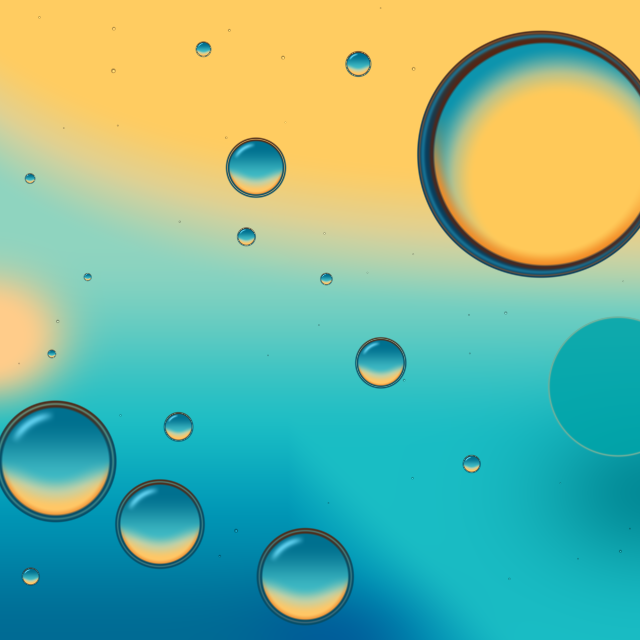
This background is drawn by a Shadertoy shader. Its source:

```glsl
// Oil drops floating over a soft amber to teal gradient.

const vec3 AMBER = vec3(1.0, 0.80, 0.38);
const vec3 SAND = vec3(0.86, 0.82, 0.60);
const vec3 AQUA = vec3(0.56, 0.83, 0.75);
const vec3 TEAL = vec3(0.10, 0.74, 0.77);
const vec3 DEEP = vec3(0.0, 0.42, 0.58);
const vec3 BROWN = vec3(0.30, 0.17, 0.10);

// Drops: centre x, centre y, radius
const vec3 DROPS[15] = vec3[15](
    vec3(0.087, 0.279, 0.095), vec3(0.250, 0.181, 0.070), vec3(0.477, 0.099, 0.076),
    vec3(0.595, 0.433, 0.040), vec3(0.400, 0.738, 0.047), vec3(0.279, 0.333, 0.023),
    vec3(0.560, 0.900, 0.020), vec3(0.385, 0.630, 0.0145), vec3(0.318, 0.923, 0.012),
    vec3(0.510, 0.564, 0.0095), vec3(0.737, 0.275, 0.014), vec3(0.048, 0.099, 0.014),
    vec3(0.047, 0.721, 0.008), vec3(0.137, 0.567, 0.006), vec3(0.081, 0.447, 0.0065));

float hash(vec2 p) {
    return fract(sin(dot(p, vec2(127.1, 311.7))) * 43758.5453);
}

float bell(float x, float centre, float width) {
    float d = (x - centre) / width;
    return exp(-d * d);
}

float disc(float rho, float edge, float soft) {
    return 1.0 - smoothstep(edge - soft, edge + soft, rho);
}

vec3 backdrop(vec2 p) {
    // Teal water, darkening towards the lower left
    vec3 col = mix(TEAL, AQUA, smoothstep(0.30, 0.62, p.y));
    float depth = p.y + max(p.x - 0.45, 0.0);
    col = mix(col, vec3(0.0, 0.60, 0.72), 1.0 - smoothstep(0.18, 0.36, depth));
    col = mix(col, DEEP, 1.0 - smoothstep(0.0, 0.24, depth));
    col = mix(col, vec3(0.0, 0.33, 0.60), 0.7 * bell(p.x, 0.53, 0.13) * bell(p.y, 0.0, 0.08));
    // Shadow at the right
    col = mix(col, vec3(0.0, 0.52, 0.57), 0.9 * bell(p.x, 1.02, 0.17) * bell(p.y, 0.23, 0.12));
    // Amber sky above a curved horizon
    float height = p.y - 0.54 - 0.21 * exp(-3.2 * p.x);
    col = mix(col, SAND, smoothstep(-0.05, 0.09, height));
    col = mix(col, AMBER, smoothstep(0.04, 0.18, height));
    // Peach glow at the left
    float glow = bell(p.x, -0.02, 0.13) * bell(p.y, 0.475, 0.105);
    return mix(col, vec3(1.0, 0.80, 0.54), smoothstep(0.05, 0.85, glow));
}

vec3 addDrop(vec3 col, vec2 p, vec3 drop, float pixel) {
    vec2 q = (p - drop.xy) / drop.z;
    float rho = length(q), soft = pixel / drop.z;
    // Refracted body: blue above, warm crescent below
    vec3 body = mix(vec3(0.25, 0.73, 0.77), vec3(0.0, 0.44, 0.56), smoothstep(-0.35, 0.7, q.y));
    float crescent = length(q - vec2(0.0, 0.45));
    float low = 1.0 - smoothstep(-0.45, 0.05, q.y);
    body = mix(body, vec3(0.75, 0.82, 0.66), low * smoothstep(0.65, 1.0, crescent));
    body = mix(body, vec3(1.0, 0.78, 0.40), low * smoothstep(0.9, 1.22, crescent));
    body = mix(body, vec3(0.92, 0.50, 0.14), 0.7 * low * smoothstep(0.78, 0.9, rho));
    // Highlight arc at the upper left
    float shine = bell(rho, 0.76, 0.07) * smoothstep(0.82, 1.0, dot(q / max(rho, 0.01), vec2(-0.55, 0.83)));
    body += 0.35 * shine;
    // Dark rim with a thin bright line
    vec3 rim = mix(vec3(0.02, 0.30, 0.40), BROWN, smoothstep(0.1, 0.9, q.y));
    rim = mix(rim, mix(col, vec3(0.75, 0.55, 0.35), 0.4), 0.65 * bell(rho, 0.945, 0.02));
    body = mix(rim, body, disc(rho, 0.885, max(soft, 0.025)));
    return mix(col, body, disc(rho, 1.0, soft));
}

vec3 addGreatDrop(vec3 col, vec2 p, float pixel) {
    vec2 q = (p - vec2(0.845, 0.759)) / 0.193;
    float rho = length(q), soft = pixel / 0.193;
    float inner = length(q - vec2(0.035, 0.0)) / 0.905;
    // Amber lens, blue towards the upper left
    float cool = length(q - vec2(0.15, -0.2));
    vec3 body = mix(vec3(1.0, 0.79, 0.35), vec3(0.62, 0.75, 0.62), smoothstep(0.68, 0.95, cool));
    body = mix(body, vec3(0.05, 0.58, 0.68), smoothstep(0.84, 1.08, cool));
    float low = 1.0 - smoothstep(-0.6, 0.2, q.y + 0.3 * q.x);
    body = mix(body, vec3(0.95, 0.55, 0.15), low * smoothstep(0.86, 1.0, inner));
    // Banded rim of blue, brown and copper
    vec3 rim = mix(vec3(0.03, 0.24, 0.36), BROWN, smoothstep(0.0, 0.9, q.y));
    rim = mix(rim, vec3(0.10, 0.48, 0.62), 0.8 * bell(rho, 0.955, 0.018));
    rim = mix(rim, vec3(0.34, 0.14, 0.07), 0.8 * bell(inner, 1.015, 0.022));
    rim = mix(rim, vec3(0.62, 0.36, 0.18), 0.5 * bell(rho, 0.982, 0.008));
    body = mix(rim, body, disc(inner, 0.995, max(soft, 0.014)));
    return mix(col, body, disc(rho, 1.0, soft));
}

vec3 addFaintDrop(vec3 col, vec2 p, float pixel) {
    vec2 q = (p - vec2(0.966, 0.396)) / 0.110;
    float rho = length(q), soft = pixel / 0.110;
    col = mix(col, vec3(0.0, 0.64, 0.66), 0.85 * disc(rho, 0.99, soft));
    return mix(col, vec3(0.52, 0.70, 0.60), 0.75 * bell(rho, 0.985, max(soft, 0.014)));
}

// Tiny bubbles scattered one to a cell
vec3 addSpecks(vec3 col, vec2 p, float pixel) {
    vec2 cell = floor(p * 13.0);
    float size = mix(0.0008, 0.0035, pow(hash(cell + 5.3), 3.0));
    vec2 centre = (cell + 0.15 + 0.7 * vec2(hash(cell + 1.7), hash(cell + 9.1))) / 13.0;
    vec2 q = (p - centre) / size;
    float shade = disc(length(q), 1.0, pixel / size) * step(0.72, hash(cell));
    vec3 tint = mix(col * 0.5, col + 0.12, disc(length(q - vec2(0.1, -0.2)), 0.55, 0.3));
    return mix(col, tint, 0.75 * shade);
}

void mainImage(out vec4 fragColor, in vec2 fragCoord) {
    vec2 p = fragCoord / iResolution.y;
    float pixel = 1.0 / iResolution.y;
    vec3 col = addSpecks(backdrop(p), p, pixel);
    col = addFaintDrop(col, p, pixel);
    for (int i = 0; i < 15; i++) col = addDrop(col, p, DROPS[i], pixel);
    col = addGreatDrop(col, p, pixel);
    fragColor = vec4(clamp(col, 0.0, 1.0), 1.0);
}
```
